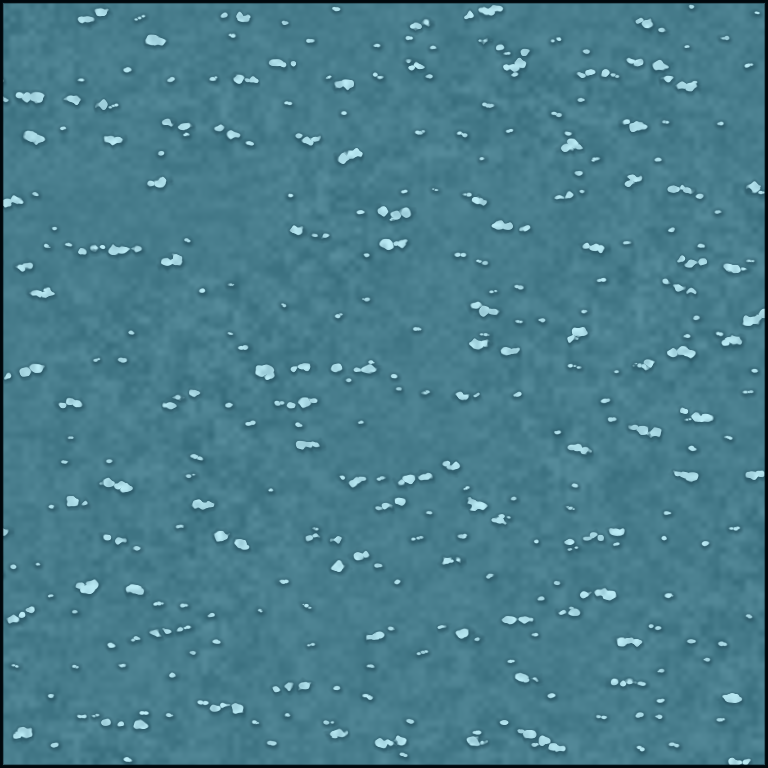
Give the GLSL for this texture, as a Shadertoy shader.

```glsl
vec2 hash2(vec2 p) {
    vec3 q = fract(vec3(p.xyx) * vec3(0.1031, 0.1030, 0.0973));
    q += dot(q, q.yzx + 33.33);
    return fract((q.xx + q.yz) * q.zy);
}

float noise(vec2 p) {
    vec2 cell = floor(p), f = fract(p);
    f = f * f * (3.0 - 2.0 * f);
    float low = mix(hash2(cell).x, hash2(cell + vec2(1, 0)).x, f.x);
    float high = mix(hash2(cell + vec2(0, 1)).x, hash2(cell + 1.0).x, f.x);
    return mix(low, high, f.y);
}

// Distance to flakes scattered on a jittered grid, each a short chain of blobs
float flakes(vec2 p, float grid, float chance, float radius, float spread, float seed) {
    float nearest = 1.0;
    vec2 home = floor(p * grid);
    for (int y = -1; y <= 1; y++)
    for (int x = -1; x <= 1; x++) {
        vec2 cell = home + vec2(x, y);
        vec2 id = cell + seed;
        vec2 kind = hash2(id + 71.0);
        if (kind.x > chance) continue;
        vec2 center = (cell + 0.1 + 0.8 * hash2(id)) / grid;
        float reach = spread * (0.3 + kind.y * kind.y);
        float tilt = hash2(id + 37.0).x * 0.9 - 0.45;
        for (int i = 0; i < 3; i++) {
            vec2 r = hash2(id * 3.0 + float(i) * 17.0 + 131.0);
            float along = (float(i) - 1.0 + r.x - 0.5) * reach;
            vec2 offset = vec2(along, along * tilt + (r.y - 0.5) * spread * 0.4);
            float size = radius * mix(0.45, 1.1, fract(r.x * 7.0 + r.y));
            vec2 q = p - center - offset;
            nearest = min(nearest, length(q * vec2(1.0, 1.5)) - size);
        }
    }
    return nearest;
}

float flakeField(vec2 p) {
    float large = flakes(p, 14.0, 0.6, 0.0085, 0.016, 300.0);
    float small = flakes(p, 26.0, 0.3, 0.0036, 0.003, 700.0);
    float ragged = (noise(p * 170.0 + 40.0) - 0.5) * 0.007;
    return min(large + ragged, small + ragged * 0.4);
}

void mainImage(out vec4 fragColor, in vec2 fragCoord) {
    vec2 uv = fragCoord / iResolution.xy;
    float pixel = 1.0 / iResolution.y;

    // Mottled teal ground with calmer and rougher patches
    float grain = noise(uv * 120.0) + noise(uv * vec2(48.0, 60.0) + 90.0) - 1.0;
    float roughness = mix(0.03, 0.085, noise(uv * 7.0 + 15.0));
    vec3 color = vec3(0.28, 0.49, 0.55) + grain * roughness;

    // Soft dark rim, heavier below each flake
    float d = flakeField(uv);
    float shadow = flakeField(uv + vec2(-0.001, 0.004));
    float rim = 0.45 * smoothstep(0.008, 0.0, d) + 0.5 * smoothstep(0.007, -0.002, shadow);
    color = mix(color, vec3(0.14, 0.31, 0.37), rim * 0.75);

    // Pale flakes
    float soft = max(pixel * 0.8, 0.0015);
    vec3 pale = mix(vec3(0.60, 0.79, 0.84), vec3(0.74, 0.93, 0.97), noise(uv * 140.0 + 8.0));
    color = mix(color, pale, smoothstep(soft, -soft, d));

    // Thin dark frame
    vec2 side = min(uv, 1.0 - uv);
    float frame = smoothstep(pixel, -pixel, min(side.x, side.y) - 0.0042);
    color = mix(color, vec3(0.0, 0.03, 0.05), frame);

    fragColor = vec4(color, 1.0);
}
```
